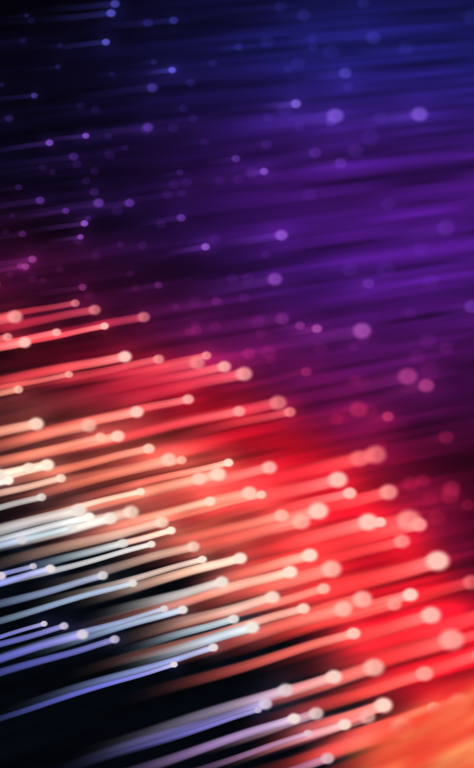
Give the GLSL for this background, as a Shadertoy shader.

```glsl
// Glowing optical fibers: a diagonal band of streaks with bright bead tips,
// running from crimson through peach to pale blue, under a violet haze.
// Fibers and bokeh are scattered by loops, then painted over soft gradients.

const float WIDTH = 0.617; // canvas width when its height is one

float hash(vec2 p) {
    vec3 q = fract(vec3(p.xyx) * 0.1031);
    q += dot(q, q.yzx + 33.33);
    return fract((q.x + q.y) * q.z);
}

float noise(vec2 p) {
    vec2 i = floor(p), f = fract(p);
    f = f * f * (3.0 - 2.0 * f);
    return mix(mix(hash(i), hash(i + vec2(1, 0)), f.x),
               mix(hash(i + vec2(0, 1)), hash(i + vec2(1, 1)), f.x), f.y);
}

// Height of the upper rim of the fiber band
float rim(float x) { return 0.655 - 0.25 * x - x * x * x; }

// Fibers lie flatter towards the top
float slope(float y) { return mix(0.34, 0.08, y); }

// Fiber colour by its depth below the rim
vec3 fiberTint(float depth, float x) {
    float tone = depth * (1.15 - 0.5 * x);
    vec3 c = mix(vec3(0.82, 0.08, 0.25), vec3(1.0, 0.27, 0.31), smoothstep(0.0, 0.06, tone));
    c = mix(c, vec3(1.0, 0.49, 0.38), smoothstep(0.09, 0.19, tone));
    c = mix(c, vec3(1.0, 0.76, 0.65), smoothstep(0.19, 0.27, tone));
    c = mix(c, vec3(0.66, 0.78, 0.85), smoothstep(0.28, 0.35, tone));
    c = mix(c, vec3(0.38, 0.40, 0.82), smoothstep(0.36, 0.46, tone));
    return mix(c, vec3(0.98, 0.17, 0.17), 0.8 * smoothstep(0.30, 0.54, x));
}

// Paints a tail to the left of a bead, hottest next to the bead
vec3 paintFiber(vec3 col, vec2 p, vec2 head, float r, float len, vec3 tint, float tailAlpha, float beadAlpha) {
    float back = head.x - p.x;
    float bend = 0.0012 * sin(back * 28.0 + head.x * 90.0) * smoothstep(0.0, 0.06, back);
    float across = abs(p.y - head.y + slope(head.y) * back + bend);
    float w = r * (0.9 + 0.25 * smoothstep(0.0, 0.2, back));
    float tail = (1.0 - smoothstep(0.5 * w, w, across))
               * smoothstep(-0.3 * r, 0.5 * r, back)
               * (1.0 - smoothstep(0.2 * len, len, back));
    vec2 off = (p - head) * vec2(0.85, 1.0);
    float away = length(off);
    float bead = 1.0 - smoothstep(0.5 * r, 1.15 * r, away);
    vec3 hot = mix(tint, vec3(1.0, 0.93, 0.86), 0.85 * tailAlpha);
    vec3 body = mix(tint, hot, 0.65 * exp(-max(back, 0.0) * 20.0));
    body *= 1.1 - 0.35 * smoothstep(0.0, w, across);
    col = mix(col, body, tail * tailAlpha);
    col += tint * 0.13 * beadAlpha * exp(-away * away / (6.0 * r * r));
    return mix(col, hot, bead * beadAlpha);
}

// Violet haze above, crimson glow inside the band, near black below
vec3 haze(vec2 p) {
    float depth = rim(p.x) - p.y;
    vec3 lit = mix(vec3(0.19, 0.02, 0.10), vec3(0.26, 0.05, 0.30), smoothstep(0.38, 0.54, p.y));
    lit = mix(lit, vec3(0.27, 0.08, 0.46), smoothstep(0.52, 0.66, p.y));
    lit = mix(lit, vec3(0.12, 0.11, 0.43), smoothstep(0.74, 0.95, p.y));
    vec3 col = mix(vec3(0.03, 0.02, 0.085), lit, smoothstep(0.03, 0.5, p.x + 0.1 * (p.y - 0.7)));
    col *= 1.0 - 0.4 * smoothstep(0.93, 1.0, p.y);
    col += vec3(0.14, 0.01, 0.05) * exp(-pow(depth / 0.07, 2.0));
    col = mix(col, vec3(0.012, 0.024, 0.045), smoothstep(0.08, 0.26, depth));
    float glow = smoothstep(0.0, 0.11, depth) * (1.0 - smoothstep(0.24, 0.36, depth));
    vec3 ember = mix(vec3(0.76, 0.06, 0.13), vec3(0.98, 0.36, 0.30),
                     smoothstep(0.10, 0.20, depth) * (1.0 - smoothstep(0.25, 0.48, p.x)));
    col = mix(col, ember, glow * mix(0.3, 0.9, smoothstep(0.0, 0.4, p.x)));
    float lane = p.y - slope(p.y) * p.x;
    float grain = 0.55 * noise(vec2(p.x * 4.0, lane * 50.0)) + 0.45 * noise(vec2(p.x * 9.0, lane * 130.0));
    return col * mix(0.5 + 0.95 * grain, 0.3 + 1.4 * grain, glow);
}

void mainImage(out vec4 fragColor, in vec2 fragCoord) {
    vec2 p = fragCoord / iResolution.xy * vec2(WIDTH, 1.0);
    vec3 col = haze(p);

    // Dim bokeh, larger towards the right, crowded near the rim
    for (int i = 0; i < 170; i++) {
        float k = float(i), h = hash(vec2(k, 7.0)), g = hash(vec2(k, 41.0));
        float x = WIDTH * hash(vec2(k, 83.0));
        float y = mix(rim(x) - 0.01, 1.0, pow((k + g) / 170.0, 1.4));
        vec3 tint = mix(vec3(0.80, 0.09, 0.30), vec3(0.50, 0.22, 0.85), smoothstep(0.54, 0.78, y + 0.25 * x));
        tint = mix(tint, vec3(0.30, 0.30, 0.92), smoothstep(0.78, 0.95, y));
        float r = mix(0.0055, 0.014, pow(x / WIDTH, 1.5)) * (0.6 + 0.5 * h);
        float alpha = 0.12 + 0.7 * pow(hash(vec2(k, 19.0)), 4.0);
        col = paintFiber(col, p, vec2(x, y), r, 0.03 + 0.12 * h, tint, 0.3 * alpha, alpha);
    }

    // Fiber band, painted from right to left so that left tips stay on top
    for (int i = 0; i < 145; i++) {
        float k = float(i), h = hash(vec2(k, 31.0)), g = hash(vec2(k, 53.0));
        float x = mix(0.72, -0.01, (k + h) / 145.0);
        float depth = 0.46 * fract(k * 0.618034 + 0.25 * g);
        float low = smoothstep(0.32, 0.43, depth);
        float r = mix(0.0095, 0.0155, smoothstep(0.25, 0.6, x)) * (0.55 + 0.55 * g) * (1.0 - 0.2 * low);
        float alpha = mix(0.55, 1.0, smoothstep(0.0, 0.07, depth)) * (0.65 + 0.35 * h);
        col = paintFiber(col, p, vec2(x, rim(x) - depth), r, 0.16 + 0.18 * hash(vec2(k, 67.0)),
                         fiberTint(depth, x), alpha, min(alpha + 0.1, 1.0));
    }

    // Defocused orange sheen in the lower right corner
    float ramp = p.y - 0.036 - 0.49 * (p.x - 0.456);
    float sheen = (1.0 - smoothstep(-0.025, 0.02, ramp)) * smoothstep(0.42, 0.51, p.x);
    float ripple = noise(vec2(p.x * 22.0, ramp * 60.0));
    col = mix(col, mix(vec3(0.93, 0.25, 0.18), vec3(1.0, 0.58, 0.35), ripple), 0.92 * sheen);

    fragColor = vec4(clamp(col, 0.0, 1.0), 1.0);
}
```
